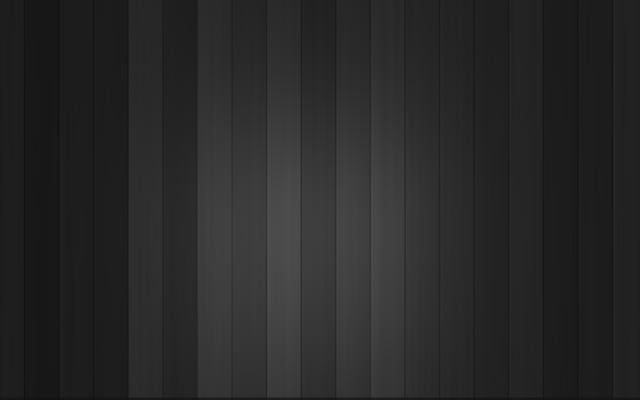
This texture is drawn by a Shadertoy shader. Its source:

```glsl
// Dark vertical wooden planks with fine grain under a soft central glow.

const float PLANK_WIDTH = 0.05405;
const float FIRST_SEAM = 0.0382;

// Base brightness of each plank, left to right
const float PLANK_TONES[19] = float[19](
    0.116, 0.092, 0.110, 0.106, 0.152, 0.118, 0.160, 0.138, 0.158, 0.124,
    0.143, 0.155, 0.138, 0.135, 0.121, 0.136, 0.107, 0.112, 0.130);

float hash(vec2 p) {
    p = fract(p * vec2(0.1031, 0.1137));
    p += dot(p, p.yx + 33.33);
    return fract((p.x + p.y) * p.x * 43.7);
}

float valueNoise(vec2 p) {
    vec2 cell = floor(p);
    vec2 f = fract(p);
    f = f * f * (3.0 - 2.0 * f);
    float low = mix(hash(cell), hash(cell + vec2(1, 0)), f.x);
    float high = mix(hash(cell + vec2(0, 1)), hash(cell + vec2(1, 1)), f.x);
    return mix(low, high, f.y);
}

// Stretched noise octaves, centred on zero
float woodGrain(vec2 uv, float plank) {
    float sum = 0.0;
    float weight = 0.5;
    vec2 scale = vec2(100.0, 0.8);
    for (int i = 0; i < 3; i++) {
        sum += weight * (valueNoise(uv * scale + plank * 17.0) - 0.5);
        scale *= vec2(2.0, 3.0);
        weight *= 0.7;
    }
    return sum;
}

// Elliptical light that reaches further down than up
float softGlow(vec2 uv, vec2 center) {
    vec2 d = uv - center;
    d /= vec2(0.215, d.y > 0.0 ? 0.34 : 0.48);
    return exp(-dot(d, d));
}

// Soft line profile around zero distance
float softLine(float dist, float width) {
    return exp(-dist * dist / (width * width));
}

void mainImage(out vec4 fragColor, in vec2 fragCoord) {
    vec2 uv = fragCoord / iResolution.xy;

    // Plank index and signed distance from the nearest seam
    float position = (uv.x - FIRST_SEAM) / PLANK_WIDTH + 1.0;
    float plank = clamp(floor(position), 0.0, 18.0);
    float across = position - plank;
    float seam = (fract(position + 0.5) - 0.5) * PLANK_WIDTH;
    float seamStrength = mix(0.6, 1.0, hash(vec2(floor(position + 0.5), 7.0)));

    // Tone fades slightly towards the right of each plank
    float tone = PLANK_TONES[int(plank)];
    tone *= 1.02 - 0.05 * across;
    tone *= 1.0 + 0.11 * woodGrain(uv, plank);

    // Central light
    float shade = tone * (1.0 + 0.92 * softGlow(uv, vec2(0.485, 0.43)));

    // Narrow dark groove with a faint lit edge on its right
    shade *= 1.0 - 0.30 * seamStrength * softLine(seam, 0.0013);
    shade *= 1.0 + 0.07 * seamStrength * softLine(seam - 0.0027, 0.0012);

    // Thin dark border with a faint purple tint at the bottom
    float border = 1.0 - smoothstep(0.003, 0.009, uv.y);
    vec3 color = mix(vec3(shade), vec3(0.085, 0.060, 0.075), 0.7 * border);
    fragColor = vec4(color, 1.0);
}
```
